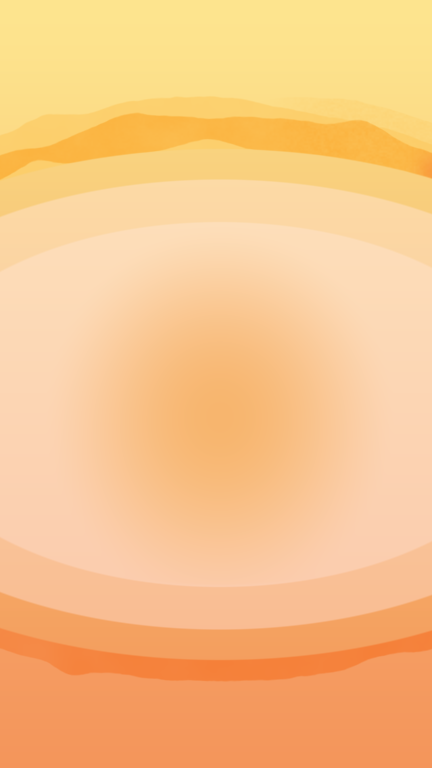
Write a Shadertoy shader that draws this background.

```glsl
// Warm abstract backdrop: nested glowing ellipses between two watercolour bands.

// Geometry, in fractions of the canvas
const vec2 CENTER = vec2(0.509, 0.4733);
const vec2 OUTER_RADII = vec2(1.051, 0.3327);
const vec2 MIDDLE_RADII = vec2(0.921, 0.2930);
const vec2 INNER_RADII = vec2(0.741, 0.2376);
const vec2 GLOW_CENTER = vec2(0.509, 0.457);
const vec2 GLOW_RADII = vec2(0.405, 0.250);
const float EDGE_ROUGHNESS = 0.005;
const float GRAIN = 0.10;

// Palette
const vec3 SKY_TOP = vec3(0.992, 0.894, 0.557);
const vec3 SKY_LOW = vec3(0.984, 0.835, 0.500);
const vec3 GROUND_HIGH = vec3(0.961, 0.625, 0.395);
const vec3 GROUND_LOW = vec3(0.957, 0.585, 0.355);
const vec3 OUTER_TOP = vec3(0.976, 0.827, 0.500);
const vec3 OUTER_LOW = vec3(0.957, 0.620, 0.370);
const vec3 MIDDLE_TOP = vec3(0.988, 0.855, 0.650);
const vec3 MIDDLE_LOW = vec3(0.976, 0.738, 0.575);
const vec3 INNER_TOP = vec3(0.992, 0.870, 0.725);
const vec3 INNER_LOW = vec3(0.984, 0.800, 0.680);
const vec3 GLOW = vec3(0.969, 0.710, 0.430);
const vec3 PALE_WASH = vec3(0.988, 0.790, 0.380);
const vec3 AMBER_WASH = vec3(0.984, 0.695, 0.235);
const vec3 ORANGE_WASH = vec3(0.961, 0.500, 0.220);

float hash(vec2 p) {
    return fract(sin(dot(p, vec2(127.1, 311.7))) * 43758.5453);
}

float noise(vec2 p) {
    vec2 i = floor(p), f = fract(p);
    f = f * f * (3.0 - 2.0 * f);
    return mix(mix(hash(i), hash(i + vec2(1, 0)), f.x),
               mix(hash(i + vec2(0, 1)), hash(i + vec2(1, 1)), f.x), f.y);
}

float fbm(vec2 p) {
    float sum = 0.0, weight = 0.5;
    for (int i = 0; i < 4; i++) {
        sum += weight * noise(p);
        p = p * 2.03 + 17.3;
        weight *= 0.5;
    }
    return sum;
}

float bump(float x, float at, float width) {
    float d = (x - at) / width;
    return exp(-d * d);
}

// Height of a bowed stroke with its apex at (at, top)
float arch(float x, float at, float top, float bend) {
    return top - bend * (x - at) * (x - at);
}

// Soft coverage of the region where d is positive
float cover(float d) {
    float soft = max(0.0015, 0.8 / iResolution.y);
    return smoothstep(-soft, soft, d);
}

void paintEllipse(inout vec3 color, vec2 uv, vec2 radii, vec3 top, vec3 low) {
    vec2 q = (uv - CENTER) / radii;
    float d = length(q) - 1.0;
    float aa = fwidth(d);
    vec3 fill = mix(low, top, clamp(0.5 + 0.5 * q.y, 0.0, 1.0));
    color = mix(color, fill, 1.0 - smoothstep(-aa, aa, d));
}

void paintTopWash(inout vec3 color, vec2 uv, float rough, float pigment, float grain) {
    float x = uv.x;
    float y = uv.y + rough;
    float pale = arch(x, 0.475, 0.875, 0.231) + 0.008 * bump(x, 0.10, 0.05)
               - 0.006 * bump(x, 0.20, 0.05) - 0.009 * bump(x, 0.72, 0.15);
    float amber = arch(x, 0.50, 0.850, 0.20) - 0.010 * bump(x, 0.11, 0.07)
                + 0.009 * bump(x, 0.30, 0.07) - 0.005 * bump(x, 0.486, 0.05)
                + 0.016 * bump(x, 0.845, 0.06);
    float haze = arch(x, 0.69, 0.874, 0.36);

    // Lower rim of the amber stroke hugs the outer ellipse
    float e = (x - CENTER.x) / OUTER_RADII.x;
    float rim = CENTER.y + OUTER_RADII.y * sqrt(max(0.0, 1.0 - e * e)) - 0.002
              + 0.015 * bump(x, 0.08, 0.06) + 0.014 * bump(x, 0.48, 0.08);

    float dry = smoothstep(0.58, 0.78, x);
    color = mix(color, PALE_WASH, cover(haze - y) * dry * (0.32 + 1.5 * grain));
    color = mix(color, PALE_WASH, cover(pale - y) * (0.65 + 0.5 * pigment));
    float body = cover(amber - y) * cover(y - rim);
    color = mix(color, AMBER_WASH, body * clamp(0.82 + pigment + grain * (0.4 + dry), 0.0, 1.0));
    color = mix(color, ORANGE_WASH, 0.5 * body * bump(x, 1.01, 0.04) * bump(y, 0.775, 0.025));
}

void paintBottomWash(inout vec3 color, vec2 uv, float rough, float pigment) {
    float x = uv.x;
    float edge = 0.113 + 0.17 * (x - 0.5) * (x - 0.5)
               - 0.012 * bump(x, 0.165, 0.04) + 0.008 * bump(x, 0.89, 0.06);
    float strength = mix(0.68, 0.92, smoothstep(0.15, 0.30, x))
                   + 0.2 * bump(x, 0.17, 0.05) + 0.6 * pigment;
    color = mix(color, ORANGE_WASH, cover(uv.y + rough - edge) * clamp(strength, 0.0, 1.0));
}

void mainImage(out vec4 fragColor, in vec2 fragCoord) {
    vec2 uv = fragCoord / iResolution.xy;
    vec2 paper = uv * vec2(9.0, 16.0);
    float rough = EDGE_ROUGHNESS * (fbm(paper * 2.5) - 0.47);
    float pigment = 0.4 * (fbm(paper * 1.3 + 40.0) - 0.47);
    float grain = GRAIN * (noise(paper * 14.0) + noise(paper * 25.0) - 1.0);

    // Background and watercolour bands
    vec3 sky = mix(SKY_LOW, SKY_TOP, smoothstep(0.70, 1.0, uv.y));
    vec3 ground = mix(GROUND_LOW, GROUND_HIGH, clamp(uv.y / 0.22, 0.0, 1.0));
    vec3 color = mix(ground, sky, smoothstep(0.22, 0.74, uv.y));
    if (uv.y > CENTER.y) paintTopWash(color, uv, rough, pigment, grain);
    else paintBottomWash(color, uv, rough, pigment);

    // Nested ellipses and the central glow
    paintEllipse(color, uv, OUTER_RADII, OUTER_TOP, OUTER_LOW);
    paintEllipse(color, uv, MIDDLE_RADII, MIDDLE_TOP, MIDDLE_LOW);
    paintEllipse(color, uv, INNER_RADII, INNER_TOP, INNER_LOW);
    float r = length((uv - GLOW_CENTER) / GLOW_RADII);
    float inside = 1.0 - smoothstep(0.98, 1.0, length((uv - CENTER) / INNER_RADII));
    color = mix(color, GLOW, inside * pow(1.0 - smoothstep(0.0, 1.0, r), 0.75));
    fragColor = vec4(color, 1.0);
}
```
